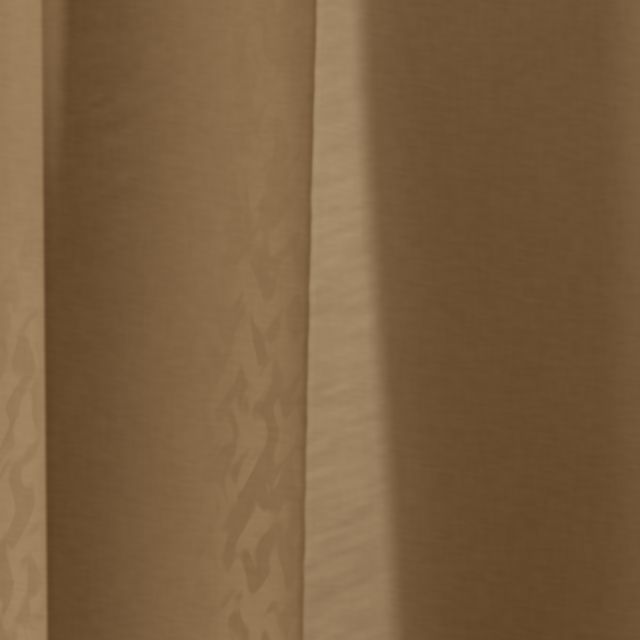
A Shadertoy shader for this texture:

```glsl
// Draws softly lit brown curtain folds with woven grain and mottled light.

const vec3 SHADOW = vec3(0.342, 0.235, 0.126);
const vec3 LIGHT = vec3(0.652, 0.552, 0.420);

// Smooth step centred on an edge.
float side(float x, float edge, float softness) {
    return smoothstep(edge - softness, edge + softness, x);
}

float bump(float x, float centre, float width) {
    float d = (x - centre) / width;
    return exp(-d * d);
}

vec2 hash2(vec2 cell) {
    vec3 q = fract(cell.xyx * vec3(0.1031, 0.1030, 0.0973));
    q += dot(q, q.yzx + 33.33);
    return fract((q.xx + q.yz) * q.zy);
}

// Soft spots of random strength, one per jittered cell; about -1 to 1.
float cellNoise(vec2 p) {
    vec2 base = floor(p);
    float sum = 0.0;
    for (int j = -1; j <= 1; j++) {
        for (int i = -1; i <= 1; i++) {
            vec2 cell = base + vec2(i, j);
            vec2 d = p - cell - 0.2 - 0.6 * hash2(cell);
            float falloff = max(0.0, 1.0 - dot(d, d));
            sum += (hash2(cell + 57.0).x * 2.0 - 1.0) * falloff * falloff;
        }
    }
    return sum;
}

// Layered, rotated sines, each layer bending the next; about -1 to 1.
float layeredSines(vec2 p, float bend) {
    float sum = 0.0, amplitude = 0.5;
    for (int i = 0; i < 4; i++) {
        p += bend * sin(p.yx * 1.3 + float(i) * 2.1);
        sum += amplitude * sin(p.x + 1.7) * sin(p.y + float(i));
        p = mat2(1.36, 1.02, -1.02, 1.36) * p;
        amplitude *= 0.6;
    }
    return sum;
}

// Left-hand panel: lit strip, deep crease and a rising slope.
float leftFolds(vec2 uv, float crease) {
    float slope = mix(0.15, 0.67, smoothstep(0.07, 0.42, uv.x));
    slope -= 0.16 * smoothstep(0.425, 0.485, uv.x);
    slope += 0.05 * (1.0 - uv.y) * bump(uv.x, 0.22, 0.1);
    float innerLip = (1.0 - side(uv.x, 0.075 + 0.025 * uv.y, 0.014))
                   * smoothstep(0.55, 1.0, uv.y);
    slope += 0.34 * innerLip;
    float strip = 0.84 - 0.05 * smoothstep(0.03, 0.0, uv.x);
    return mix(strip, slope, side(uv.x, crease, 0.004));
}

// Right-hand panel: pale band fading into a broad shaded cloth.
float rightFolds(vec2 uv, float seam, float bandEdge) {
    float band = mix(0.80, 0.93, smoothstep(0.0, 0.65, uv.y));
    band -= 0.05 * smoothstep(seam + 0.05, bandEdge, uv.x);
    float cloth = mix(0.19, 0.29, uv.y);
    cloth += 0.13 * bump(uv.x, bandEdge, 0.06);
    cloth += mix(0.08, 0.18, uv.y) * smoothstep(0.93, 1.01, uv.x);
    cloth -= 0.05 * bump(uv.x, 0.82, 0.12) * (1.0 - uv.y);
    return mix(band, cloth, side(uv.x, bandEdge, 0.021));
}

// Irregular patches of light, slanted along the fall of the cloth.
float mottle(vec2 uv) {
    vec2 p = vec2(uv.x * 50.0 - uv.y * 8.0, uv.y * 24.0);
    p += 0.35 * sin(p.yx * 2.3 + vec2(0.0, 1.4));
    float patches = cellNoise(p) + 0.5 * cellNoise(p * 1.9 + 7.0);
    return smoothstep(-0.32, 0.36, patches) - 0.5;
}

// Short irregular fibres over faint crossing threads.
float weave(vec2 uv) {
    float fibres = cellNoise(uv * vec2(55.0, 190.0) + vec2(0.0, uv.x * 22.0));
    float threads = cellNoise(uv * vec2(170.0, 45.0) + 19.0);
    return 0.65 * fibres + 0.4 * threads;
}

void mainImage(out vec4 fragColor, in vec2 fragCoord) {
    vec2 uv = fragCoord / iResolution.xy;

    // Fold boundaries lean slightly with height.
    float crease = mix(0.074, 0.065, uv.y);
    float seam = 0.473 + 0.016 * uv.y + 0.006 * uv.y * uv.y;
    seam += 0.001 * cellNoise(vec2(3.0, uv.y * 40.0));
    float bandEdge = mix(0.620, 0.563, smoothstep(-0.15, 1.1, uv.y));
    float onRight = side(uv.x, seam, 0.003);
    float tone = mix(leftFolds(uv, crease),
                     rightFolds(uv, seam, bandEdge), onRight);

    // Mottling follows the bright slope and the outer strip.
    float low = 1.0 - smoothstep(0.15, 0.9, uv.y);
    float slopeMask = bump(uv.x, 0.39 + 0.035 * uv.y, 0.06) * (1.0 - onRight);
    float stripMask = (1.0 - side(uv.x, crease - 0.01, 0.012))
                    * (1.0 - smoothstep(0.4, 0.75, uv.y));
    tone += (slopeMask * (0.05 + 0.13 * low) + 0.12 * stripMask) * mottle(uv);

    // Slanted wrinkles on the pale band and in the upper crease.
    float bandMask = onRight * (1.0 - side(uv.x, bandEdge, 0.02));
    float upperMask = bump(uv.x, 0.17, 0.08) * smoothstep(0.5, 0.8, uv.y);
    vec2 wrinkleSpace = vec2(uv.x * 24.0, uv.y * 85.0 - uv.x * 30.0);
    float wrinkles = cellNoise(wrinkleSpace);
    tone += wrinkles * (0.05 * bandMask + 0.035 * upperMask);

    // Dark seam beside a faint lit rim, with a shadow at the outer crease.
    tone -= 0.12 * bump(uv.x, seam - 0.003, 0.005);
    tone += 0.03 * bump(uv.x, seam + 0.006, 0.004);
    tone -= 0.05 * bump(uv.x, crease + 0.005, 0.008);

    // Thread grain and broad unevenness.
    tone += 0.035 * weave(uv) + 0.02 * layeredSines(uv * vec2(9.0, 6.0), 0.6);

    vec3 color = mix(SHADOW, LIGHT, tone);
    float warmth = (1.0 - onRight) * smoothstep(0.25, 0.65, tone);
    color += vec3(0.004, -0.004, -0.012) * warmth;
    fragColor = vec4(clamp(color, 0.0, 1.0), 1.0);
}
```
